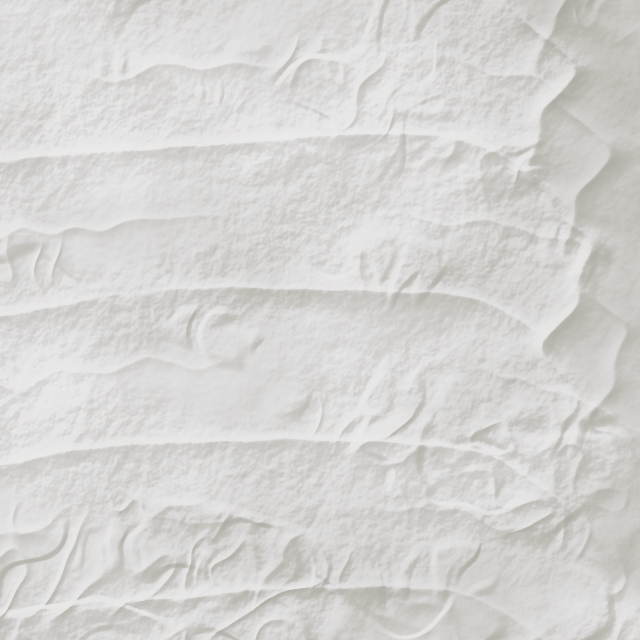
Give the GLSL for this texture, as a WebGL 2 fragment shader.

```glsl
#version 300 es
precision highp float;
// White plaster spread in broad horizontal trowel strokes, with torn flaps and fine grain.

uniform vec2 u_resolution;
out vec4 outColor;

const int   STROKES        = 8;
const float STROKE_SPACING = 0.118;
const float STROKE_START   = 0.06;
const float RIDGE_HEIGHT   = 0.0135;
const float LIP_WIDTH      = 0.007;
const float SHADE_WIDTH    = 0.015;
const float FLAP_HEIGHT    = 0.012;
const float CREASE_HEIGHT  = 0.011;
const float SCRAPE_HEIGHT  = 0.009;
const float LUMP_HEIGHT    = 0.006;
const float GRAIN_HEIGHT   = 0.0034;
const float BASE_TONE      = 0.846;
const float HIGHLIGHT      = 0.125;
const float SHADOW         = 0.205;
const float TONE_DRIFT     = 0.060;
const vec2  LIGHT          = vec2(-0.64, 0.77);
const float SLOPE_STEP     = 0.0014;

vec2 hashGradient(vec2 cell) {
    vec3 h = fract(vec3(cell.xyx) * vec3(0.1031, 0.1030, 0.0973));
    h += dot(h, h.yzx + 33.33);
    return fract((h.xx + h.yz) * h.zy) * 2.0 - 1.0;
}

float noise(vec2 p) {
    vec2 i = floor(p), f = fract(p);
    vec2 u = f * f * f * (f * (f * 6.0 - 15.0) + 10.0);
    float a = dot(hashGradient(i), f);
    float b = dot(hashGradient(i + vec2(1, 0)), f - vec2(1, 0));
    float c = dot(hashGradient(i + vec2(0, 1)), f - vec2(0, 1));
    float d = dot(hashGradient(i + vec2(1, 1)), f - vec2(1, 1));
    return mix(mix(a, b, u.x), mix(c, d, u.x), u.y);
}

// Crest with a rounded top and soft flanks, steeper on its positive side.
float crest(float d, float lip, float shade) {
    float t = d / (d > 0.0 ? lip : shade);
    return exp(0.3 - sqrt(t * t + 0.09));
}

// Wavering line where the strokes end near the right side.
float seamX(float y) {
    return 0.83 + 0.13 * (1.0 - y) + 0.042 * sin(22.0 * y + 0.94) + 0.04 * noise(vec2(y * 14.0, 3.7));
}

// Long ridges left between neighbouring strokes, bending down at the right.
float strokeRidges(vec2 p) {
    float h = 0.0;
    for (int i = 0; i < STROKES; i++) {
        float id = float(i);
        float major = 1.0 - mod(id, 2.0);
        float bend = max(p.x - 0.68, 0.0);
        float line = STROKE_START + STROKE_SPACING * id + 0.018
                   - 0.15 * (p.x - 0.52) * (p.x - 0.52) - (0.6 + 1.5 * major) * bend * bend
                   + 0.026 * noise(vec2(p.x * 2.3, id * 5.3 + 0.4))
                   + (0.026 - 0.020 * major) * noise(vec2(p.x * 15.0, id * 3.1 + 0.6));
        float presence = smoothstep(-0.3, 0.2, noise(vec2(p.x * 3.0 + id, id * 7.7 + 0.3)) + 0.22 * major);
        h += mix(0.5, 1.0, major) * presence
           * crest(p.y - line, LIP_WIDTH, SHADE_WIDTH * mix(0.6, 1.0, major));
    }
    return h * RIDGE_HEIGHT;
}

float height(vec2 p) {
    float pastSeam = smoothstep(-0.01, 0.05, p.x - seamX(p.y));
    float h = strokeRidges(p) * (1.0 - 0.85 * pastSeam);

    // Seam of folded paste, doubled by a fainter one.
    for (int k = 0; k < 2; k++) {
        float shift = float(k);
        float d = p.x - seamX(p.y + 0.13 * shift) - 0.055 * shift;
        float presence = smoothstep(0.22, 0.42, p.y) * (1.0 + 0.7 * noise(vec2(p.y * 8.0, 9.3 + shift)));
        h += RIDGE_HEIGHT * (1.6 - 0.6 * shift) * presence * crest(-d, 0.013, 0.015);
    }

    // Torn flaps and creases gather in patches and along the bottom.
    vec2 warp = vec2(noise(p * 11.0 + 4.2), noise(p * 11.0 + 17.6));
    vec2 q = p + 0.05 * warp;
    float patches = noise(p * vec2(3.2, 6.0) + 2.8) + 0.32 * smoothstep(0.27, 0.10, p.y);
    float torn = smoothstep(0.04, 0.26, patches) * (1.0 - 0.6 * pastSeam);
    float flap = noise(q * vec2(8.0, 11.0) + 31.4);
    float crease = noise(vec2(q.x * 15.0 - q.y * 8.0, q.x * 5.0 + q.y * 11.0) + 8.5);
    h += torn * FLAP_HEIGHT * smoothstep(-0.06, 0.06, flap);
    h += torn * CREASE_HEIGHT * exp(-10.0 * sqrt(crease * crease + 0.001));

    // Short upright scrapes where the blade was lifted.
    float lifted = smoothstep(0.12, 0.28, noise(p * vec2(4.5, 8.0) + 52.6)) * (1.0 - pastSeam);
    float scrape = noise(vec2(q.x * 26.0 - q.y * 9.0, q.y * 7.0 + q.x * 3.0) + 63.2);
    h += lifted * SCRAPE_HEIGHT * smoothstep(-0.14, 0.14, scrape);

    // Swells, lumps and grain; the grain thins out on smooth areas.
    h += 0.016 * noise(p * vec2(5.5, 7.0) + 12.1);
    float rough = smoothstep(-0.32, 0.22, noise(p * vec2(2.4, 6.0) + 21.7) + 0.1) * (1.0 - 0.85 * pastSeam);
    h += LUMP_HEIGHT * mix(0.5, 1.0, rough) * noise(p * vec2(21.0, 19.0) + 0.12 * warp + 14.8);
    vec2 g = mat2(0.8, 0.6, -0.6, 0.8) * p + 0.006 * warp;
    float grain = noise(g * 48.0) + 0.62 * noise(g.yx * 91.0 + 5.1) + 0.26 * noise(g * 170.0 + 9.4);
    return h + GRAIN_HEIGHT * mix(0.22, 1.0, rough) * grain;
}

void main() {
    vec2 p = gl_FragCoord.xy / u_resolution.y;

    // Slope towards the light, softly limited on both sides.
    float h = height(p);
    vec2 slope = vec2(height(p + vec2(SLOPE_STEP, 0)) - h, height(p + vec2(0, SLOPE_STEP)) - h) / SLOPE_STEP;
    float facing = -dot(slope, LIGHT);
    float lit = facing / (1.0 + abs(facing));

    // Broad falloff of light, dimmer at the right and bottom.
    float tone = BASE_TONE + 0.020 * smoothstep(0.9, 0.1, p.x) * smoothstep(0.0, 0.5, p.y);
    tone -= 0.050 * smoothstep(-0.02, 0.07, p.x - seamX(p.y)) + 0.018 * smoothstep(0.35, 0.0, p.y);
    tone += TONE_DRIFT * (noise(p * vec2(2.5, 4.0) + 6.3) + 0.7 * noise(p * vec2(6.0, 8.0) + 40.3));
    tone += lit * (lit > 0.0 ? HIGHLIGHT : SHADOW);
    tone = min(tone, 0.9 + 0.35 * (tone - 0.9));

    // Shadows turn slightly warm.
    float warmth = smoothstep(0.86, 0.72, tone);
    outColor = vec4(tone, tone - 0.004 - 0.006 * warmth, tone - 0.006 - 0.032 * warmth, 1.0);
}
```
